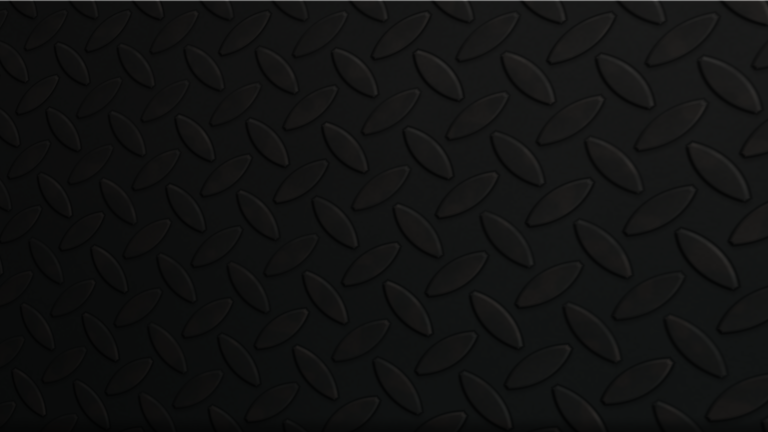
Reproduce this texture procedurally as a Shadertoy shader.

```glsl
const vec3 STEEL = vec3(0.99, 1.01, 1.0);
const vec3 COOL_STEEL = vec3(0.93, 1.04, 1.03);
const vec3 WORN = vec3(1.05, 1.0, 0.96);

float hash(vec2 p) {
    p = fract(p * vec2(123.34, 456.21));
    p += dot(p, p + 45.32);
    return fract(p.x * p.y);
}

float noise(vec2 p) {
    vec2 i = floor(p), f = fract(p);
    f = f * f * (3.0 - 2.0 * f);
    return mix(mix(hash(i), hash(i + vec2(1, 0)), f.x),
               mix(hash(i + vec2(0, 1)), hash(i + vec2(1, 1)), f.x), f.y);
}

// Perspective plane: canvas position (y down, height 1) to stud lattice
vec2 toLattice(vec2 p) {
    float s = p.x + 0.1312 * p.y;
    float i = (s - 0.6625) / (0.1524 + 0.0339 * s);
    float j = (p.y * (1.0 - 0.0339 * i) - 0.162) / 0.1676;
    return vec2(i, j);
}

// Pointed lens with blunted tips; q.x runs along its length
float lensDistance(vec2 q, float halfLength, float halfWidth) {
    float radius = (halfLength * halfLength + halfWidth * halfWidth) / (2.0 * halfWidth);
    float arc = length(vec2(q.x, abs(q.y) + radius - halfWidth)) - radius;
    return max(arc, abs(q.x) - halfLength * 0.91);
}

// Stud axes: slant +1 falls to the right, -1 rises to the right
vec2 studAxes(vec2 p, float slant) {
    vec2 q = fract(p + 0.25 + 0.25 * slant) - 0.5;
    return vec2(q.x + slant * q.y, q.y - slant * q.x) * 0.7071;
}

float studDistance(vec2 p, float slant) {
    return lensDistance(studAxes(p, slant), 0.455, 0.15);
}

float plateDistance(vec2 p) {
    return min(studDistance(p, 1.0), studDistance(p, -1.0));
}

float plateHeight(vec2 p) {
    return smoothstep(0.016, -0.03, plateDistance(p));
}

void mainImage(out vec4 fragColor, in vec2 fragCoord) {
    vec2 uv = fragCoord / iResolution.xy;
    vec2 pos = vec2(fragCoord.x, iResolution.y - fragCoord.y) / iResolution.y;
    vec2 p = toLattice(pos);

    // Nearest stud and its identity
    float falling = studDistance(p, 1.0), rising = studDistance(p, -1.0);
    float slant = falling < rising ? 1.0 : -1.0;
    float d = min(falling, rising);
    vec2 q = studAxes(p, slant);
    float id = hash(floor(p + 0.25 + 0.25 * slant) + slant * 17.3);

    // Light strongest at the upper right, falling off to the lower left
    float tone = mix(0.048, 0.088, smoothstep(-0.05, 0.8, uv.x));
    tone *= mix(0.82, 1.1, smoothstep(0.0, 1.0, uv.y));
    tone *= 0.97 + 0.06 * noise(p * 1.7);
    tone *= 0.97 + 0.06 * noise(p * 28.0);

    // Raised faces with rubbed patches
    float face = smoothstep(0.012, -0.012, d);
    float rub = smoothstep(0.4, 0.85, noise(p * 6.0 + id * 9.0));
    vec3 plateTint = mix(COOL_STEEL, STEEL, smoothstep(0.1, 0.8, uv.y));
    vec3 color = tone * mix(plateTint, WORN, face * (0.4 + 0.6 * rub));
    float sheen = 0.02 + 0.06 * id + 0.12 * rub - 0.5 * slant * q.y;
    color *= 1.0 + face * sheen;

    // Lit rim at the upper right, shade at the lower left
    float relief = plateHeight(p) - plateHeight(p + vec2(0.024, -0.024));
    float rimWear = 0.4 + 0.9 * noise(p * 7.0 + 4.0);
    color *= 1.0 + 0.6 * rimWear * max(relief, 0.0) - 0.55 * max(-relief, 0.0);

    // Dark seam and soft shadow below each stud
    float seam = exp(-pow((d - 0.014) / 0.014, 2.0));
    color *= 1.0 - 0.38 * seam * (0.5 + 0.5 * id);
    float shadow = smoothstep(0.05, -0.03, plateDistance(p - vec2(0.005, 0.05)));
    color *= 1.0 - 0.2 * shadow * (1.0 - face);

    // Pale top edge and dark bottom edge
    color += 0.4 * smoothstep(0.0042, 0.0005, pos.y);
    color *= mix(0.6, 1.0, smoothstep(0.0, 0.04, uv.y));
    fragColor = vec4(color, 1.0);
}
```
